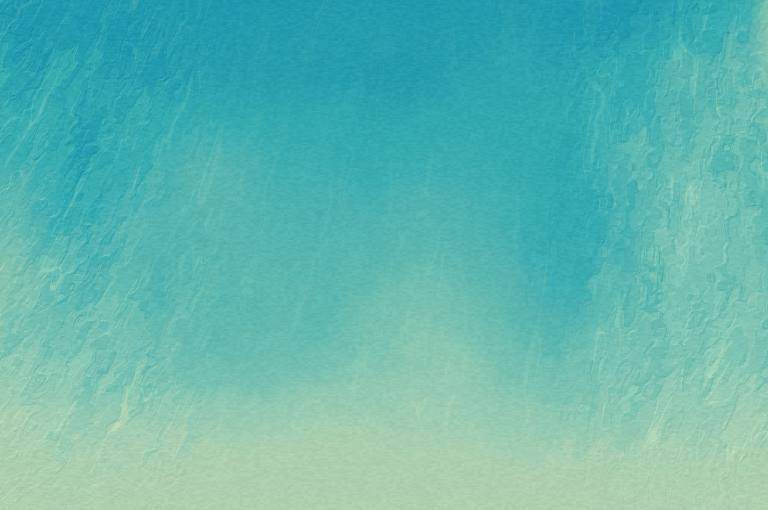
Write a Shadertoy shader that draws this background.

```glsl
const vec3 DEEP_TEAL  = vec3(0.12, 0.60, 0.68);
const vec3 TEAL       = vec3(0.21, 0.67, 0.69);
const vec3 SEA_GREEN  = vec3(0.34, 0.71, 0.69);
const vec3 AQUA       = vec3(0.45, 0.75, 0.69);
const vec3 PALE_MINT  = vec3(0.58, 0.79, 0.70);
const vec3 SAND_GREEN = vec3(0.67, 0.81, 0.69);
const vec3 CREAM      = vec3(0.76, 0.83, 0.66);
const vec3 CHALK      = vec3(0.52, 0.80, 0.75);

const int   COATS          = 3;
const float CLOUD_AMOUNT   = 0.16;
const float PATCH_AMOUNT   = 0.17;
const float EMBOSS_AMOUNT  = 0.060;
const float SCRATCH_AMOUNT = 0.55;
const float GRAIN_AMOUNT   = 0.042;

float hash(vec2 p) {
    vec3 q = fract(vec3(p.xyx) * 0.1031);
    q += dot(q, q.yzx + 33.33);
    return fract((q.x + q.y) * q.z);
}

float noise(vec2 p) {
    vec2 cell = floor(p), f = fract(p);
    f = f * f * (3.0 - 2.0 * f);
    return mix(mix(hash(cell), hash(cell + vec2(1, 0)), f.x),
               mix(hash(cell + vec2(0, 1)), hash(cell + vec2(1, 1)), f.x), f.y);
}

float fbm(vec2 p) {
    float sum = 0.0, weight = 0.5;
    for (int i = 0; i < 4; i++) {
        sum += weight * noise(p);
        p = p * 2.03 + 17.3;
        weight *= 0.55;
    }
    return sum / 1.01;
}

// Soft elliptical spot in unit coordinates
float glow(vec2 uv, vec2 center, vec2 radius) {
    vec2 d = (uv - center) / radius;
    return exp(-dot(d, d));
}

// Ragged coats of paint, each finer than the last; result is near 0..1
float paintCoats(vec2 q) {
    float sum = 0.0, scale = 1.0;
    vec2 warp = vec2(noise(q * 55.0), noise(q * 55.0 + 41.0)) - 0.5;
    for (int i = 0; i < COATS; i++) {
        float strokes = fbm(q * vec2(17, 6) * scale + warp * 0.9 + 23.0 * float(i));
        sum += smoothstep(0.51, 0.54, strokes);
        scale *= 1.7;
    }
    return sum / float(COATS);
}

// Thin broken lines where stretched noise crosses its middle level
float scratches(vec2 q) {
    float level = noise(q * vec2(70, 10) + 1.8 * noise(q * 16.0));
    float line = 1.0 - smoothstep(0.02, 0.10, abs(level - 0.5));
    return line * smoothstep(0.58, 0.68, noise(q * vec2(28, 11) + 60.0));
}

vec3 ramp(float t) {
    vec3 color = mix(DEEP_TEAL, TEAL, smoothstep(-0.02, 0.23, t));
    color = mix(color, SEA_GREEN, smoothstep(0.20, 0.45, t));
    color = mix(color, AQUA, smoothstep(0.43, 0.62, t));
    color = mix(color, PALE_MINT, smoothstep(0.60, 0.79, t));
    return mix(color, SAND_GREEN, smoothstep(0.78, 0.94, t));
}

// Lightness of the wash: 0 is deep teal, 1 is sand green
float washLevel(vec2 uv, vec2 p) {
    float t = 1.08 - 1.60 * uv.y + 0.53 * uv.y * uv.y;
    t += 0.11 * glow(uv, vec2(0.56, 0.43), vec2(0.09, 0.24));
    t += 0.13 * glow(uv, vec2(0.25, 0.66), vec2(0.10, 0.15));
    t += 0.20 * glow(uv, vec2(0.00, 0.52), vec2(0.07, 0.18));
    t += 0.28 * glow(uv, vec2(0.92, 0.70), vec2(0.12, 0.34));
    t += 0.28 * glow(uv, vec2(1.02, 0.92), vec2(0.08, 0.20));
    t += 0.14 * glow(uv, vec2(0.885, 0.86), vec2(0.035, 0.05));
    t -= 0.17 * glow(uv, vec2(0.73, 0.50), vec2(0.09, 0.24));
    t -= 0.10 * glow(uv, vec2(0.10, 0.64), vec2(0.07, 0.12));
    t -= 0.08 * glow(uv, vec2(0.24, 0.27), vec2(0.14, 0.13));
    return t + CLOUD_AMOUNT * (fbm(p * vec2(5.0, 6.0) + 11.0) - 0.5);
}

void mainImage(out vec4 fragColor, in vec2 fragCoord) {
    vec2 uv = fragCoord / iResolution.xy;
    vec2 p = fragCoord / iResolution.y;

    // Strokes lean on the left and lower right, and stand upright elsewhere
    float lean = mix(0.55, 0.06, smoothstep(0.0, 0.75, uv.x));
    float lowerRight = smoothstep(0.6, 0.9, uv.x) * smoothstep(0.45, 0.0, uv.y);
    vec2 q = vec2(p.x - lean * p.y + 0.12 * lowerRight, p.y);
    float sides = smoothstep(0.14, 0.38, abs(uv.x - 0.5));

    // Washes and ragged paint
    float coat = paintCoats(q);
    float relief = coat - paintCoats(q + vec2(0.003, -0.003));
    float coverage = mix(0.14, 1.0, sides);
    vec3 color = ramp(washLevel(uv, p) + PATCH_AMOUNT * coverage * (coat - 0.45));

    // Chalky veil and raised paint edges
    float veil = glow(uv, vec2(0.90, 0.42), vec2(0.11, 0.38))
               + 0.5 * glow(uv, vec2(0.10, 0.35), vec2(0.10, 0.30));
    color = mix(color, CHALK, 0.45 * veil * coat);
    color += EMBOSS_AMOUNT * coverage * relief;

    // Scratches fade towards the calm centre
    float scratchMask = mix(0.32, 1.0, sides) * smoothstep(0.0, 0.2, uv.y);
    color += 0.4 * (CHALK - DEEP_TEAL) * SCRATCH_AMOUNT * scratchMask * scratches(q);

    // Warm corners and fine horizontal grain
    float warm = glow(uv, vec2(1.02, 0.96), vec2(0.03, 0.12))
               + 0.3 * glow(uv, vec2(0.0, 0.48), vec2(0.035, 0.06))
               + 0.25 * smoothstep(0.12, 0.0, uv.y);
    color = mix(color, CREAM, clamp(0.75 * warm, 0.0, 1.0));
    color += GRAIN_AMOUNT * (noise(p * vec2(150, 320)) - 0.5);

    fragColor = vec4(clamp(color, 0.0, 1.0), 1.0);
}
```
